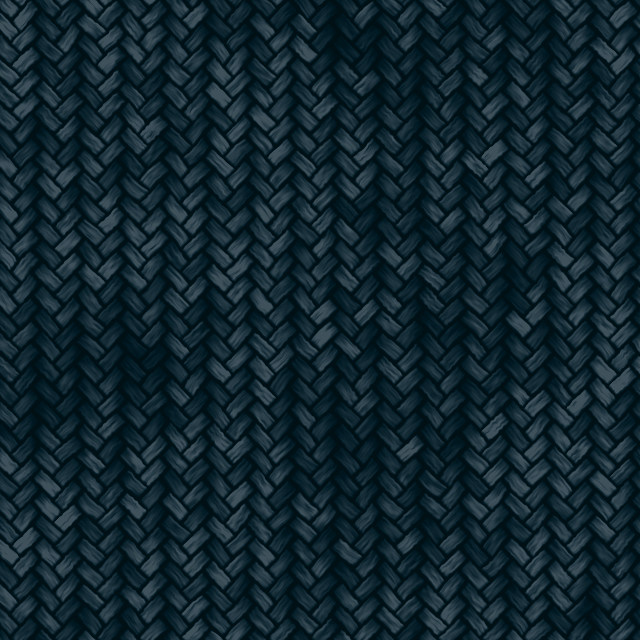
Reproduce this texture procedurally as a WebGL 1 fragment shader.

```glsl
precision highp float;
// Dark blue herringbone weave of fibrous, unevenly worn strands.

uniform vec2 u_resolution;

float hash(vec2 p) {
  vec3 q = fract(vec3(p.xyx) * 0.1031);
  q += dot(q, q.yzx + 33.33);
  return fract((q.x + q.y) * q.z);
}

float noise(vec2 p) {
  vec2 i = floor(p);
  vec2 f = fract(p);
  f = f * f * (3.0 - 2.0 * f);
  return mix(mix(hash(i), hash(i + vec2(1.0, 0.0)), f.x),
             mix(hash(i + vec2(0.0, 1.0)), hash(i + vec2(1.0, 1.0)), f.x), f.y);
}

// Blue-black shadow, through deep blue, to grey-blue highlight.
vec3 ramp(float tone) {
  vec3 base = mix(vec3(0.0, 0.062, 0.08), vec3(0.0, 0.098, 0.138), smoothstep(0.0, 0.25, tone));
  return base + vec3(0.31, 0.28, 0.28) * max(tone - 0.2, 0.0);
}

void main() {
  vec2 uv = gl_FragCoord.xy / u_resolution;

  // 15 zigzags across and 28 rows down, slightly bent by hand.
  vec2 p = uv * vec2(15.0, 28.0) + vec2(0.51, 0.43);
  p += 0.07 * (vec2(noise(p * vec2(2.0, 1.0)), noise(p * vec2(2.0, 1.0) + 71.0)) - 0.5);

  // Diagonal grid: x climbs to the right, y climbs to the left.
  vec2 grid = vec2(p.y + 2.0 * p.x, p.y - 2.0 * p.x);
  vec2 cell = floor(grid);
  vec2 f = grid - cell;
  float k = mod(cell.x - cell.y, 4.0);

  // Each strand covers two cells; "along" runs 0..2 upward, "across" 0..1.
  float along, across;
  vec2 id;
  if (k < 1.5) {
    along = f.x + k;
    across = f.y;
    id = cell - vec2(k, 0.0);
  } else {
    along = f.y + 3.0 - k;
    across = f.x;
    id = cell - vec2(0.0, 3.0 - k);
  }
  id += 100.0;
  float rnd = hash(id);
  float rnd2 = hash(id + 37.7);

  // Tilt and fray the strand sides.
  float side = across + (rnd2 - 0.5) * 0.14 * (along - 1.0);
  side += 0.07 * (noise(vec2(along * 5.0, rnd * 90.0)) - 0.5);

  // Rounded body with dark gaps, tucked under at the upper end.
  float body = smoothstep(0.03, 0.25, side) * smoothstep(0.0, 0.14, 1.0 - side);
  float ends = smoothstep(0.0, 0.3, along) * smoothstep(0.0, 0.25, 2.0 - along);
  float fade = mix(1.0, 0.4, smoothstep(0.5 + 0.5 * rnd2, 2.0, along));

  // Fine fibres along the length.
  float fibre = 0.65 * noise(vec2(along * 1.3 + rnd * 50.0, side * 7.0 + rnd2 * 60.0))
              + 0.35 * noise(vec2(along * 2.5 + rnd2 * 40.0, side * 13.0 + rnd * 80.0));

  // Strand-to-strand variation and broad worn patches.
  float strand = 0.5 + 0.55 * rnd + 0.35 * smoothstep(0.88, 1.0, rnd2);
  float patches = 0.6 * noise(uv * 5.0 + 3.0) + 0.4 * noise(uv * vec2(13.0, 9.0) + 17.0);
  float wear = 0.4 + 0.95 * patches;

  float tone = body * ends * fade * strand * wear * (0.3 + 1.2 * fibre);

  // Thin glint on the upper side of some strands.
  float rim = smoothstep(0.74, 0.86, side) * smoothstep(0.0, 0.08, 0.98 - side);
  tone += 0.28 * rim * ends * wear * smoothstep(0.4, 1.0, rnd2);

  gl_FragColor = vec4(ramp(clamp(tone, 0.0, 1.0)), 1.0);
}
```
